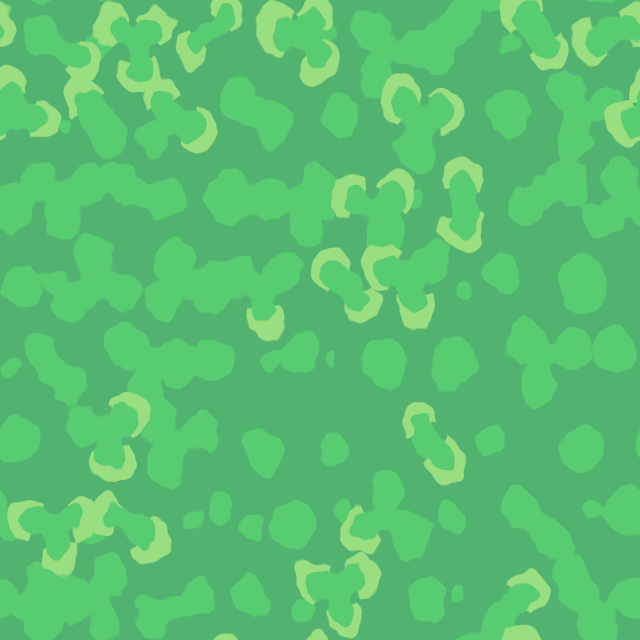
Give the GLSL for this pattern, as a WebGL 1 fragment shader.

```glsl
precision highp float;
uniform vec2 u_resolution;

const vec3 GROUND = vec3(0.32, 0.70, 0.44);
const vec3 LEAF = vec3(0.34, 0.80, 0.44);
const vec3 PALE = vec3(0.60, 0.87, 0.50);

const float GRID = 8.0;             // clusters per side, even so staggered rows wrap
const float JITTER = 0.26;          // spread of cluster centres, in cells
const float BLEND = 22.0;           // higher gives tighter necks between lobes
const float SINGLE_SHARE = 0.36;
const float DOUBLE_SHARE = 0.34;
const float RIMMED_CLUSTERS = 0.65;
const float RIMMED_LOBES = 0.75;
const float RIM_RADIUS = 0.27;
const float HOLLOW_RADIUS = 0.17;
const float HOLLOW_SHIFT = 0.08;    // hollow moves towards the cluster centre
const float RIM_OPENING = 0.13;     // where the horns of a rim are cut off
const float DOT_SHARE = 0.5;
const vec2 STRETCH = vec2(1.08, 0.93);
const float TAU = 6.2831853;

float hash(vec2 cell, float seed) {
  vec3 q = fract(cell.xyx * vec3(0.1031, 0.1030, 0.0973) + seed * 0.1373);
  q += dot(q, q.yzx + 33.33);
  return fract((q.x + q.y) * q.z);
}

float corner(vec2 cell, vec2 offset, float period, float seed) {
  float a = TAU * hash(mod(cell, period), seed);
  return dot(vec2(cos(a), sin(a)), offset);
}

// Gradient noise that wraps after a whole number of cells
float gradientNoise(vec2 uv, float period, float seed) {
  vec2 p = uv * period;
  vec2 c = floor(p);
  vec2 f = p - c;
  vec2 w = f * f * f * (f * (f * 6.0 - 15.0) + 10.0);
  vec2 e = vec2(1.0, 0.0);
  float low = mix(corner(c, f, period, seed), corner(c + e, f - e, period, seed), w.x);
  float high = mix(corner(c + e.yx, f - e.yx, period, seed),
                   corner(c + 1.0, f - 1.0, period, seed), w.x);
  return mix(low, high, w.y);
}

vec2 warp(vec2 uv, float period, float seed) {
  return vec2(gradientNoise(uv, period, seed), gradientNoise(uv, period, seed + 1.0));
}

float disc(vec2 p, float radius) {
  return length(p * STRETCH) - radius;
}

float weight(float d) {
  return exp(-BLEND * d);
}

// Adds one cluster to the blended leaf field and the rim distance
void addCluster(vec2 p, vec2 id, inout float field, inout float rim) {
  float kind = hash(id, 3.0);
  if (kind < SINGLE_SHARE) {
    field += weight(disc(p, mix(0.18, 0.34, hash(id, 4.0))));
    return;
  }
  float count = kind < SINGLE_SHARE + DOUBLE_SHARE ? 2.0 : 3.0;
  float reach = 0.22 + 0.04 * count;
  float tilt = TAU * 0.25 + (hash(id, 5.0) - 0.5) * 2.4;
  bool rimmed = hash(id, 6.0) < RIMMED_CLUSTERS;
  field += weight(disc(p, 0.15));

  for (int i = 0; i < 3; i++) {
    float n = float(i);
    if (n >= count) break;
    float seed = 10.0 + 7.0 * n;
    float angle = tilt + TAU * n / count + (hash(id, seed) - 0.5) * 0.5;
    vec2 outward = vec2(cos(angle), sin(angle));
    vec2 side = vec2(-outward.y, outward.x);
    vec2 q = p - outward * reach;
    float size = mix(0.85, 1.12, hash(id, seed + 1.0));

    if (rimmed && hash(id, seed + 2.0) < RIMMED_LOBES) {
      float skew = (hash(id, seed + 3.0) - 0.5) * 0.09;
      float hollow = disc(q + outward * HOLLOW_SHIFT - side * skew, HOLLOW_RADIUS * size);
      float cut = -dot(q, outward) - RIM_OPENING * size;
      float crescent = max(disc(q, RIM_RADIUS * size), max(-hollow, cut));
      rim = min(rim, crescent);
      field += weight(hollow);
    } else {
      field += weight(disc(q, 0.245 * size));
    }
  }
}

void main() {
  vec2 uv = gl_FragCoord.xy / u_resolution;
  float pixel = GRID / min(u_resolution.x, u_resolution.y);

  // Uneven, hand-cut outlines
  vec2 p = uv * GRID + 0.13 * warp(uv, 20.0, 41.0) + 0.045 * warp(uv, 56.0, 47.0);
  vec2 home = floor(p);
  float field = 1e-6;
  float rim = 10.0;

  for (int y = -1; y <= 1; y++) {
    for (int x = -1; x <= 1; x++) {
      vec2 cell = home + vec2(float(x), float(y));
      vec2 id = mod(cell, GRID);
      float stagger = 0.5 * mod(id.y, 2.0) - 0.25;
      vec2 jitter = vec2(hash(id, 1.0), hash(id, 2.0)) - 0.5;
      vec2 q = p - cell - 0.5 - vec2(stagger, 0.0);
      addCluster(q - jitter * JITTER, id, field, rim);

      // Small dots in the gaps between clusters
      if (hash(id, 7.0) < DOT_SHARE) {
        vec2 gap = vec2(stagger > 0.0 ? -0.5 : 0.5, 0.0);
        field += weight(disc(q - gap - jitter.yx * 0.3, mix(0.08, 0.17, hash(id, 8.0))));
      }
    }
  }

  float leaf = -log(field) / BLEND;
  vec3 color = mix(LEAF, GROUND, smoothstep(-pixel, pixel, leaf));
  color = mix(PALE, color, smoothstep(-pixel, pixel, rim));
  gl_FragColor = vec4(color, 1.0);
}
```
